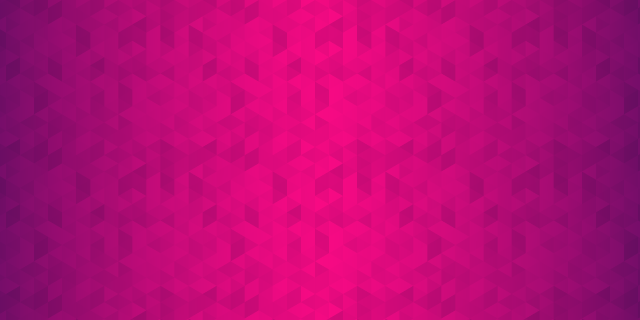
This background is drawn by a Shadertoy shader. Its source:

```glsl
// Magenta to plum side-lit gradient covered by a repeating mosaic of faint triangles.

const vec2 CELL = vec2(0.0439, 0.02552);  // column width, half a triangle side
const vec2 PERIOD = vec2(14.0, 18.0);     // mosaic tile, in cells
const float LEFT_OFFSET = 0.0185;
const float CHAIN_SPACING = 7.0;          // rows between chains of diamonds
const int SAMPLES = 3;

// Darker facets in one tile: column, first triangle, triangle count
const int FACETS = 16;
const vec3 FACET[FACETS] = vec3[FACETS](
    vec3(5, 4, 3), vec3(11, 0, 6), vec3(13, 4, 3), vec3(6, 0, 2),
    vec3(0, 0, 2), vec3(3, 8, 2), vec3(6, 8, 2), vec3(0, 8, 2),
    vec3(3, 15, 2), vec3(2, 11, 3), vec3(8, 11, 3), vec3(6, 12, 2),
    vec3(3, 1, 2), vec3(9, 3, 3), vec3(8, 4, 2), vec3(2, 0, 2));

float hash(vec2 p) {
    vec3 q = fract(vec3(p.xyx) * 0.1031);
    q += dot(q, q.yzx + 33.33);
    return fract((q.x + q.y) * q.z);
}

// Column and vertical index of the sideways triangle that holds p
vec2 triangleId(vec2 p) {
    vec2 cell = floor(p);
    vec2 f = p - cell;
    float rising = mod(cell.x + cell.y + 1.0, 2.0);
    float diagonal = mix(1.0 - f.x, f.x, rising);
    return cell + vec2(0.0, step(diagonal, f.y));
}

// Shade of one triangle: random tone, sideways chains and darker facets
float triangleShade(vec2 id) {
    vec2 tile = mod(id, PERIOD);
    float tone = hash(tile + 3.0);
    float shade = 0.085 * tone * tone;

    float inChain = 1.0 - step(2.0, mod(tile.y - 1.0, CHAIN_SPACING));
    shade += 0.065 * inChain * hash(tile + 11.0);

    for (int i = 0; i < FACETS; i++) {
        float along = mod(tile.y - FACET[i].y, PERIOD.y);
        if (tile.x == FACET[i].x && along < FACET[i].z)
            shade = 0.095 + 0.065 * hash(tile + 7.0);
    }
    return shade;
}

// Horizontal glow, brightest along the vertical centre line
vec3 background(float x) {
    float t = 1.0 - abs(2.0 * x - 1.0);
    float glow = t * (1.42 - 0.42 * t);
    vec3 plum = vec3(0.465, 0.052, 0.415);
    vec3 magenta = vec3(0.978, 0.038, 0.517);
    return mix(plum, magenta, glow);
}

void mainImage(out vec4 fragColor, in vec2 fragCoord) {
    // Average several samples to smooth the triangle edges
    float shade = 0.0;
    for (int j = 0; j < SAMPLES; j++) {
        for (int i = 0; i < SAMPLES; i++) {
            vec2 offset = (vec2(i, j) + 0.5) / float(SAMPLES) - 0.5;
            vec2 p = (fragCoord + offset) / iResolution.y;
            vec2 grid = vec2(p.x - LEFT_OFFSET, 1.0 - p.y) / CELL;
            shade += triangleShade(triangleId(grid));
        }
    }
    shade /= float(SAMPLES * SAMPLES);

    vec3 color = background(fragCoord.x / iResolution.x);
    color *= 1.0 - shade * vec3(1.0, 0.2, 0.6);
    fragColor = vec4(color, 1.0);
}
```
